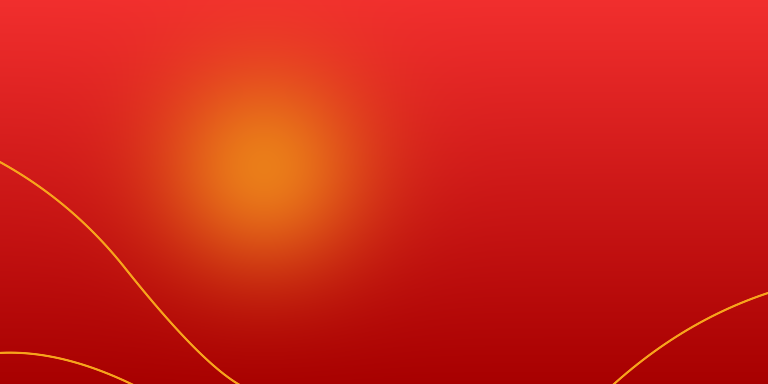
Write a Shadertoy shader that draws this background.

```glsl
const vec3 TOP_RED = vec3(0.945, 0.182, 0.178);
const vec3 DEEP_RED = vec3(0.655, 0.0, 0.0);
const vec3 GLOW_ORANGE = vec3(0.918, 0.490, 0.098);
const vec3 LINE_GOLD = vec3(0.970, 0.645, 0.110);
const float LINE_HALF_WIDTH = 0.0029;
const int CURVE_STEPS = 28;

float segmentDistance(vec2 p, vec2 a, vec2 b) {
    vec2 pa = p - a, ba = b - a;
    float t = clamp(dot(pa, ba) / dot(ba, ba), 0.0, 1.0);
    return length(pa - ba * t);
}

vec2 bezier(vec2 a, vec2 control, vec2 b, float t) {
    float s = 1.0 - t;
    return s * s * a + 2.0 * s * t * control + t * t * b;
}

// Distance to a quadratic curve, run slightly past both ends
float curveDistance(vec2 p, vec2 a, vec2 control, vec2 b) {
    const float overshoot = 0.02;
    float nearest = 1e3;
    vec2 previous = bezier(a, control, b, -overshoot);
    for (int i = 1; i <= CURVE_STEPS; i++) {
        float t = mix(-overshoot, 1.0 + overshoot, float(i) / float(CURVE_STEPS));
        vec2 current = bezier(a, control, b, t);
        nearest = min(nearest, segmentDistance(p, previous, current));
        previous = current;
    }
    return nearest;
}

float glow(vec2 p, vec2 center, float radius) {
    vec2 d = (p - center) / radius;
    return exp(-dot(d, d));
}

float stroke(float dist, float halfWidth, float pixel) {
    return 1.0 - smoothstep(-0.5 * pixel, 0.5 * pixel, dist - halfWidth);
}

void mainImage(out vec4 fragColor, in vec2 fragCoord) {
    float pixel = 1.0 / iResolution.y;
    vec2 p = fragCoord * pixel;

    // Vertical gradient with a soft orange light
    vec3 color = mix(DEEP_RED, TOP_RED, smoothstep(-0.12, 1.12, p.y) * 0.12 + p.y * 0.88);
    color = mix(color, GLOW_ORANGE, glow(p, vec2(0.688, 0.565), 0.268));

    // Long S-shaped line on the left
    vec2 bend = vec2(0.3255, 0.302);
    float lines = curveDistance(p, vec2(0.0, 0.578), vec2(0.189, 0.474), bend);
    lines = min(lines, curveDistance(p, bend, vec2(0.516, 0.0625), vec2(0.620, 0.0)));

    // Low arcs in the bottom corners
    lines = min(lines, curveDistance(p, vec2(0.0, 0.081), vec2(0.156, 0.089), vec2(0.342, 0.0)));
    lines = min(lines, curveDistance(p, vec2(1.599, 0.0), vec2(1.783, 0.165), vec2(2.0, 0.237)));

    color = mix(color, LINE_GOLD, stroke(lines, LINE_HALF_WIDTH, pixel));
    fragColor = vec4(color, 1.0);
}
```
